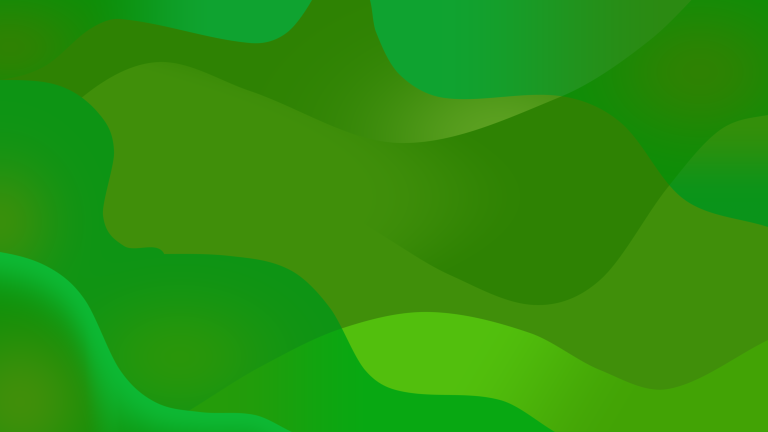
Reproduce this background procedurally as a WebGL 2 fragment shader.

```glsl
#version 300 es
precision highp float;
// Overlapping translucent green waves and blobs with soft inner gradients.
// Every outline is a smooth cubic curve through a few knots, turned into an
// approximate signed distance and layered from back to front.

uniform vec2 u_resolution;
out vec4 outColor;

const vec2 CANVAS = vec2(7.68, 4.32);
const int KNOTS = 9;

const vec3 DARK  = vec3(0.18, 0.51, 0.01);
const vec3 OLIVE = vec3(0.25, 0.56, 0.04);
const vec3 PALE  = vec3(0.36, 0.63, 0.13);
const vec3 GREEN = vec3(0.04, 0.56, 0.03);
const vec3 LEAF  = vec3(0.05, 0.58, 0.08);
const vec3 TEAL  = vec3(0.06, 0.64, 0.19);
const vec3 LIME  = vec3(0.32, 0.75, 0.05);
const vec3 MOSS  = vec3(0.26, 0.64, 0.02);

// Knot position along the sheared axis, which keeps overhangs single valued.
vec2 sheared(vec2 p, float shear) {
    return vec2(p.x - shear * p.y, p.y);
}

// Signed distance to a smooth curve through the knots, positive above it.
float edge(vec2 p, float shear, vec2 knots[KNOTS]) {
    float x = sheared(p, shear).x;
    float height = knots[0].y;
    float slope = 0.0;
    for (int i = 0; i < KNOTS - 1; i++) {
        vec2 a = sheared(knots[i], shear);
        vec2 b = sheared(knots[i + 1], shear);
        if (x < a.x) break;
        vec2 before = b - sheared(knots[max(i - 1, 0)], shear);
        vec2 after = sheared(knots[min(i + 2, KNOTS - 1)], shear) - a;
        float span = b.x - a.x;
        float t = clamp((x - a.x) / span, 0.0, 1.0);
        float m0 = span * before.y / before.x;
        float m1 = span * after.y / after.x;
        float rise = b.y - a.y;
        float c2 = 3.0 * rise - 2.0 * m0 - m1;
        float c3 = m0 + m1 - 2.0 * rise;
        height = a.y + t * (m0 + t * (c2 + t * c3));
        slope = x > b.x ? 0.0 : (m0 + t * (2.0 * c2 + 3.0 * t * c3)) / span;
    }
    return (p.y - height) / length(vec2(slope, 1.0 + shear * slope));
}

// Antialiased coverage of the side where the distance is positive.
float cover(float dist, float pixel) {
    return smoothstep(-0.7 * pixel, 0.7 * pixel, dist);
}

// Soft elliptical spot.
float glow(vec2 p, vec2 center, vec2 radius) {
    vec2 q = (p - center) / radius;
    return exp(-dot(q, q));
}

void main() {
    vec2 p = gl_FragCoord.xy / u_resolution * CANVAS;
    float pixel = CANVAS.y / u_resolution.y;

    // Outlines of the three large waves
    float ridge = cover(-edge(p, 0.0, vec2[KNOTS](
        vec2(-0.8, 1.72), vec2(0.0, 2.44), vec2(0.85, 3.37),
        vec2(1.6, 3.7), vec2(2.5, 3.41), vec2(4.0, 2.89),
        vec2(5.6, 3.35), vec2(6.5, 3.92), vec2(7.2, 4.62))), pixel);
    float valley = cover(-edge(p, 0.0, vec2[KNOTS](
        vec2(2.5, 2.82), vec2(3.9, 1.92), vec2(4.5, 1.57),
        vec2(5.35, 1.27), vec2(6.0, 1.52), vec2(6.68, 2.45),
        vec2(7.2, 3.02), vec2(7.68, 3.17), vec2(8.3, 3.22))), pixel);
    float hill = cover(-edge(p, 0.0, vec2[KNOTS](
        vec2(1.0, -0.33), vec2(1.9, 0.22), vec2(2.6, 0.65),
        vec2(3.43, 1.04), vec2(4.3, 1.2), vec2(5.3, 0.99),
        vec2(6.0, 0.62), vec2(6.68, 0.43), vec2(7.68, 0.92))), pixel);

    // Backdrop with a pale glow, then the waves
    vec3 color = mix(DARK, PALE, glow(p, vec2(5.0, 2.95), vec2(1.2, 0.75)));
    float bend = p.y - 2.35;
    float fade = smoothstep(-0.9, 0.9, p.x - 4.5 + 1.4 * bend * bend);
    color = mix(color, mix(OLIVE, DARK, fade), ridge);
    color = mix(color, OLIVE, valley);
    color = mix(color, mix(LIME, MOSS, smoothstep(4.2, 6.2, p.x - 0.6 * p.y)), hill);

    // Upper right blob, tinted by the waves beneath it
    float rightBlob = cover(edge(p, 0.5, vec2[KNOTS](
        vec2(3.5, 4.92), vec2(3.7, 4.32), vec2(3.76, 4.0),
        vec2(4.0, 3.57), vec2(4.45, 3.34), vec2(5.6, 3.36),
        vec2(6.2, 3.1), vec2(6.85, 2.32), vec2(7.68, 2.05))), pixel);
    vec3 upper = mix(TEAL, vec3(0.17, 0.54, 0.07), smoothstep(4.3, 6.8, p.x));
    vec3 lower = mix(GREEN, DARK, glow(p, vec2(7.0, 3.6), vec2(0.95, 0.7)));
    vec3 corner = mix(vec3(0.04, 0.58, 0.1), vec3(0.2, 0.56, 0.04),
        smoothstep(2.3, 3.1, p.y));
    color = mix(color, mix(mix(upper, lower, ridge), corner, valley), rightBlob);

    // Upper left blob
    float leftCap = cover(edge(p, 0.0, vec2[KNOTS](
        vec2(-0.5, 3.5), vec2(0.0, 3.52), vec2(0.45, 3.66),
        vec2(0.9, 4.03), vec2(1.2, 4.13), vec2(2.5, 3.89),
        vec2(2.85, 3.98), vec2(3.12, 4.32), vec2(3.4, 4.92))), pixel);
    vec3 capColor = mix(GREEN, DARK, glow(p, vec2(0.1, 3.85), vec2(0.8, 0.5)));
    color = mix(color, mix(capColor, TEAL, smoothstep(0.8, 2.2, p.x)), leftCap);

    // Long left blob: a shoulder joined to a falling slope
    float shoulder = edge(p, 0.6, vec2[KNOTS](
        vec2(-0.6, 3.46), vec2(0.0, 3.52), vec2(0.6, 3.46),
        vec2(1.0, 3.17), vec2(1.14, 2.8), vec2(1.03, 2.17),
        vec2(1.24, 1.86), vec2(1.65, 1.76), vec2(2.0, -0.48)));
    float descent = edge(p, 0.0, vec2[KNOTS](
        vec2(0.0, 1.78), vec2(1.5, 1.78), vec2(2.3, 1.76),
        vec2(2.9, 1.62), vec2(3.3, 1.24), vec2(3.65, 0.62),
        vec2(4.0, 0.41), vec2(5.0, 0.32), vec2(5.55, 0.0)));
    vec3 body = mix(LEAF, OLIVE, 0.85 * glow(p, vec2(0.0, 2.1), vec2(0.55, 0.6)));
    body = mix(body, vec3(0.16, 0.59, 0.04), glow(p, vec2(1.8, 0.75), vec2(0.9, 0.6)));
    vec3 lit = mix(vec3(0.14, 0.61, 0.04), vec3(0.03, 0.66, 0.07),
        smoothstep(2.2, 3.8, p.x));
    color = mix(color, mix(body, lit, hill), cover(-min(shoulder, descent), pixel));

    // Lower left blob with a bright rim
    float depth = -edge(p, 0.0, vec2[KNOTS](
        vec2(-0.5, 1.82), vec2(0.0, 1.8), vec2(0.5, 1.64),
        vec2(0.85, 1.32), vec2(1.2, 0.62), vec2(1.55, 0.3),
        vec2(2.0, 0.2), vec2(2.55, 0.17), vec2(2.92, 0.0)));
    vec3 foot = mix(GREEN, OLIVE, glow(p, vec2(0.2, 0.3), vec2(0.75, 0.75)));
    foot = mix(foot, vec3(0.05, 0.72, 0.2), exp(-9.0 * depth * max(depth, 0.0)));
    color = mix(color, foot, cover(depth, pixel));

    outColor = vec4(color, 1.0);
}
```
